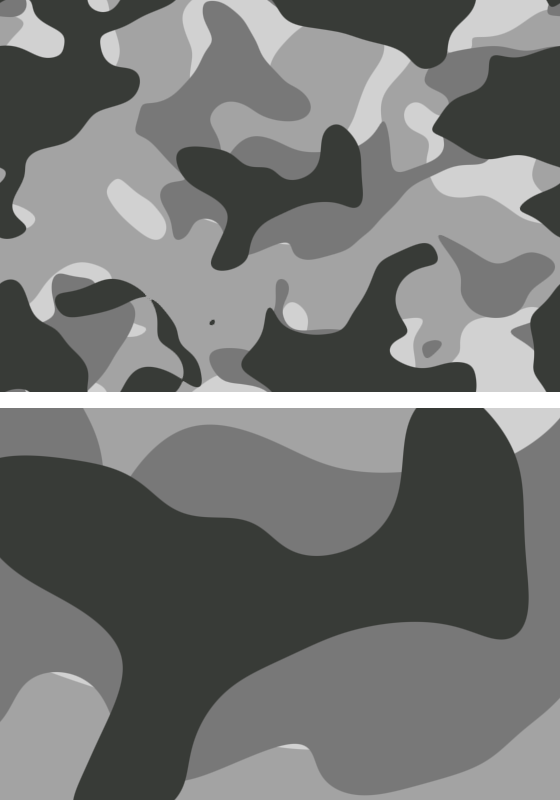
Top: the whole. Bottom: its middle third, enlarged.
Reproduce this pattern procedurally as a Shadertoy shader.

```glsl
// Grey woodland camouflage: flat, smooth-edged, lobed patches in four overlapping tones.
#define ASPECT 1.43       // width of the repeating tile, in canvas heights
#define STRETCH 1.15      // horizontal elongation of the patches
#define DARK_BAND 3.0     // spectral scale of each layer, in cycles per height
#define MID_BAND 3.4
#define LIGHT_BAND 3.4
#define WARP_BAND 4.2
#define WARP_AMOUNT 0.042 // edge distortion, in canvas heights
#define DARK_LEVEL 0.4    // cut levels, in standard deviations
#define MID_LEVEL 0.43
#define LIGHT_LEVEL 0.49
#define VIEW_SHIFT vec2(0.24, 0.19)

const float TAU = 6.2831853;
const vec3 BASE_GREY  = vec3(0.64);
const vec3 LIGHT_GREY = vec3(0.82);
const vec3 MID_GREY   = vec3(0.47);
const vec3 DARK_GREY  = vec3(0.22, 0.23, 0.215);

float hash(vec3 p) {
    p = fract(p * vec3(0.1031, 0.1030, 0.0973));
    p += dot(p, p.yzx + 33.33);
    return fract((p.x + p.y) * p.z);
}

// Sum of randomly phased plane waves with zero mean and unit variance.
float waveField(vec2 p, float band, float seed) {
    float sum = 0.0, variance = 0.0;
    for (int y = 0; y <= 8; y++) {
        for (int x = -9; x <= 9; x++) {
            if (y == 0 && x <= 0) continue; // keep one of each mirrored pair
            vec2 wave = vec2(x, y);
            float k = length(wave * vec2(STRETCH / ASPECT, 1.0));
            float amplitude = sqrt(k) * exp(-k * k / (band * band));
            float phase = hash(vec3(wave + 17.0, seed));
            sum += amplitude * cos(TAU * (dot(wave, p / vec2(ASPECT, 1.0)) + phase));
            variance += 0.5 * amplitude * amplitude;
        }
    }
    return sum * inversesqrt(variance);
}

// Antialiased coverage of the area where the field exceeds the level.
float patchMask(float field, float level) {
    float softness = max(0.7 * fwidth(field), 1e-5);
    return smoothstep(-softness, softness, field - level);
}

void mainImage(out vec4 fragColor, in vec2 fragCoord) {
    vec2 p = fragCoord / iResolution.y + VIEW_SHIFT;

    // One warp, reoriented per layer so that the outlines stay unrelated
    vec2 warp = WARP_AMOUNT * vec2(waveField(p, WARP_BAND, 11.0),
                                   waveField(p, WARP_BAND, 23.0));
    float light = waveField(p - warp, LIGHT_BAND, 37.0);
    float mid = waveField(p + warp.yx, MID_BAND, 51.0);
    float dark = waveField(p + warp, DARK_BAND, 68.0);

    // Stack the tones from the back to the front
    vec3 color = BASE_GREY;
    color = mix(color, LIGHT_GREY, patchMask(light, LIGHT_LEVEL));
    color = mix(color, MID_GREY, patchMask(mid, MID_LEVEL));
    color = mix(color, DARK_GREY, patchMask(dark, DARK_LEVEL));
    fragColor = vec4(color, 1.0);
}
```
